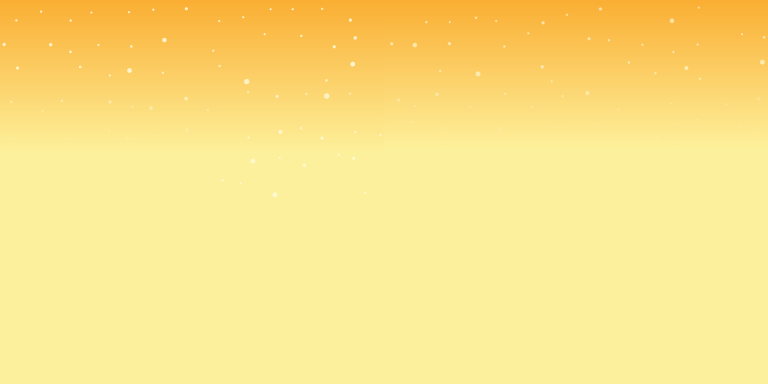
A Shadertoy shader for this background:

```glsl
// A warm sky that fades from orange at the top to flat pale yellow, in two
// panels that meet at the centre, with soft white specks scattered over it.
// The fade is a linear ramp; the specks are hashed discs on a jittered grid.

const vec3 TOP_ORANGE  = vec3(0.98, 0.683, 0.198);
const vec3 PALE_YELLOW = vec3(0.994, 0.943, 0.61);
const vec3 SPECK_WHITE = vec3(1.0, 0.985, 0.88);

// Lengths are in canvas heights; depth is measured down from the top edge.
const float SEAM_X       = 1.0;
const float FADE_LEFT    = 0.400;
const float FADE_RIGHT   = 0.388;
const float CELL         = 0.075;
const float SMALL_RADIUS = 0.0026;
const float LARGE_RADIUS = 0.0072;
const float LEFT_FILL    = 0.90;
const float RIGHT_FILL   = 0.68;
const float LEFT_ALPHA   = 0.85;
const float RIGHT_ALPHA  = 0.62;
const vec2  CLUSTER_X    = vec2(0.56, 1.0);
const float CLUSTER_END  = 0.53;

// Three independent random values for one grid cell
vec3 hash3(vec2 cell) {
    vec3 q = fract(cell.xyx * vec3(0.1031, 0.1030, 0.0973));
    q += dot(q, q.yxz + 33.33);
    return fract((q.xxy + q.yzz) * q.zyx);
}

// Opacity of a speck centred at the given place
float speckAlpha(vec2 centre) {
    bool onLeft = centre.x < SEAM_X;
    float fade = 1.0 - smoothstep(0.16, 0.38, centre.y);
    float alpha = (onLeft ? LEFT_ALPHA : RIGHT_ALPHA) * mix(0.12, 1.0, fade);

    // A brighter group hangs below the fade, left of the seam
    bool inCluster = centre.x > CLUSTER_X.x && centre.x < CLUSTER_X.y
                  && centre.y > 0.25 && centre.y < CLUSTER_END;
    if (inCluster) return 0.75;
    return centre.y < FADE_LEFT ? alpha : 0.0;
}

// Coverage of all specks at p; each disc stays inside its own cell
float specks(vec2 p, float pixel) {
    vec2 cell = floor(p / CELL);
    vec3 place = hash3(cell + 17.0);
    vec3 look = hash3(cell + 71.0);
    vec2 centre = (cell + mix(vec2(0.14), vec2(0.86), place.xy)) * CELL;

    float fill = centre.x < SEAM_X ? LEFT_FILL : RIGHT_FILL;
    float radius = mix(SMALL_RADIUS, LARGE_RADIUS, pow(look.x, 5.0));
    float disc = 1.0 - smoothstep(-pixel, pixel, length(p - centre) - radius);
    return disc * speckAlpha(centre) * step(look.y, fill);
}

void mainImage(out vec4 fragColor, in vec2 fragCoord) {
    float pixel = 1.0 / iResolution.y;
    vec2 p = fragCoord * pixel;
    p.y = 1.0 - p.y;

    // Sky panels with a slightly different fade on each side of the seam
    float rightSide = smoothstep(-pixel, pixel, p.x - SEAM_X);
    float fadeEnd = mix(FADE_LEFT, FADE_RIGHT, rightSide);
    vec3 color = mix(TOP_ORANGE, PALE_YELLOW, clamp(p.y / fadeEnd, 0.0, 1.0));

    // Specks
    color = mix(color, SPECK_WHITE, specks(p, 0.7 * pixel));
    fragColor = vec4(color, 1.0);
}
```
